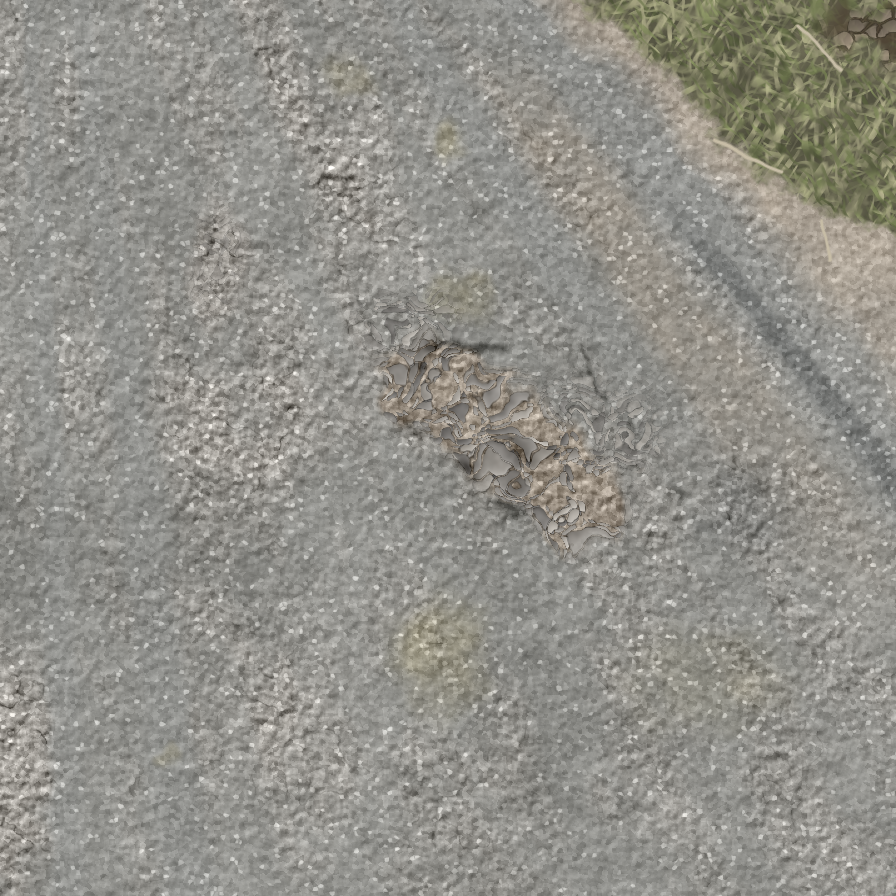
This texture is drawn by a three.js fragment shader. Its source:

```glsl
// Weathered asphalt road with a rubble pothole, mossy stains and a grassy verge.
varying vec2 vUv;

float hash(vec2 p) {
  vec3 q = fract(p.xyx * .1031);
  q += dot(q, q.yzx + 33.33);
  return fract((q.x + q.y) * q.z);
}

float noise(vec2 p) {
  vec2 i = floor(p), f = fract(p);
  f = f * f * (3. - 2. * f);
  return mix(mix(hash(i), hash(i + vec2(1, 0)), f.x),
             mix(hash(i + vec2(0, 1)), hash(i + vec2(1, 1)), f.x), f.y);
}

float fbm(vec2 p) {
  float sum = 0., amp = .53;
  for (int i = 0; i < 4; i++) {
    sum += amp * noise(p);
    p = mat2(1.6, 1.2, -1.2, 1.6) * p + 7.3;
    amp *= .5;
  }
  return sum;
}

float ramp(float a, float b, float x) { return clamp((x - a) / (b - a), 0., 1.); }

// Cell stones: x = gap to the nearest border, y = random id, z = facet shade
vec3 stones(vec2 p) {
  vec2 near = vec2(0), id = near;
  float d1 = 9., d2 = 9.;
  for (int y = -1; y <= 1; y++)
    for (int x = -1; x <= 1; x++) {
      vec2 c = floor(p) + vec2(x, y);
      vec2 r = c + .1 + .8 * vec2(hash(c), hash(c + 57.)) - p;
      float d = length(r);
      if (d < d1) { d2 = d1; d1 = d; near = r; id = c; }
      else d2 = min(d2, d);
    }
  return vec3(d2 - d1, hash(id + 19.), dot(near, vec2(.5, -.8)));
}

// Soft ellipse: center in xy, radii in zw
float blob(vec2 p, vec4 e) { return 1. - smoothstep(.4, 1.35, length((p - e.xy) / e.zw)); }

// Distance to the line from xy to zw
float segment(vec2 p, vec4 s) {
  vec2 d = s.zw - s.xy;
  return length(p - s.xy - d * clamp(dot(p - s.xy, d) / dot(d, d), 0., 1.));
}

float band(float x, float center, float halfWidth) {
  return 1. - smoothstep(.5, 1.5, abs(x - center) / halfWidth);
}

// Lays loose chips with contact shadows over a ground colour
vec3 scatter(vec3 ground, vec2 p, float share) {
  vec3 s = stones(p);
  float present = step(1. - share, s.y);
  vec3 rock = mix(vec3(.43, .42, .41), vec3(.7, .68, .65), fract(s.y * 37.)) - s.z * .22;
  ground *= 1. - .32 * present * ramp(0., .1, s.x);
  return mix(ground, rock, present * ramp(.1, .26, s.x));
}

vec3 grass(vec2 p) {
  vec3 col = mix(vec3(.27, .27, .21), vec3(.45, .44, .35), fbm(p * 45.));
  for (int i = 0; i < 7; i++) {
    float k = float(i), a = .5 + k * 1.9;
    vec2 q = mat2(cos(a), sin(a), -sin(a), cos(a)) * (p + .008 * noise(p * 50. + k));
    float blade = ramp(.6, .83, noise(q * vec2(270, 60) + k * 31.));
    vec3 tint = mix(vec3(.4, .45, .27), vec3(.68, .66, .54), hash(vec2(k, 4)));
    col = mix(col, tint * (.6 + .65 * noise(p * 70. + k)), blade * .75);
  }
  float litter = blob(p, vec4(.975, .965, .06, .045)) * ramp(.35, .55, fbm(p * 32.));
  vec3 leaves = scatter(vec3(.3, .27, .23), p * vec2(45, 65) + fbm(p * 50.), .6);
  return mix(col, leaves * vec3(1, .92, .85), litter * .8);
}

void main() {
  vec2 p = vUv, warp = vec2(fbm(p * 22.), fbm(p * 22. + 40.)) - .5;
  vec2 w = p + .05 * warp, soft = p + .015 * warp;
  float t = 1. - p.y, patchy = fbm(p * 30.);
  float lane = soft.x / (2.4 - 1.4 * soft.y); // lines of travel fan out downward

  // Worn lanes and broken areas
  float pit = blob(w, vec4(.245, .71, .035, .065));
  float rough = ramp(.4, .68, fbm(vec2(lane * 42., t * 9.) + 11.)) * .5 + pit;
  rough += .5 * band(lane, .288, .025) * ramp(.6, .25, t);
  rough += .5 * blob(w, vec4(.27, .53, .09, .09)) + .9 * blob(w, vec4(.02, .15, .05, .13));
  rough += .3 * blob(w, vec4(.31, .22, .11, .13));
  float sealed = max(band(lane, .438, .018) * ramp(.46, .3, t), band(lane, .578, .025));
  sealed = max(sealed, .8 * max(band(lane, .088, .012), band(lane, .033, .008)));
  rough = clamp(rough * (1. - .8 * sealed) * (.5 + patchy), 0., 1.);

  // Asphalt tone
  vec3 col = mix(vec3(.56, .56, .543), vec3(.61, .595, .57), rough);
  col += (fbm(p * 5. + 3.) - .5) * .1 + (patchy - .5) * .09;
  col = mix(col, vec3(.575, .58, .57), sealed * .55);
  float brown = band(lane, .505, .032) * ramp(.05, .16, t) * ramp(.75, .4, t);
  col = mix(col, vec3(.62, .585, .535), brown * (.3 + .6 * patchy));
  float tar = band(lane, .57, .01) * ramp(.2, .3, t) * ramp(.7, .55, t);
  tar = max(tar, .65 * blob(w, vec4(.83, .43, .06, .05)));
  col = mix(col, vec3(.43, .437, .432), tar * .7);

  // Moss stains
  float moss = blob(w, vec4(.508, .668, .033, .03)) + .7 * blob(w, vec4(.39, .915, .035, .022));
  moss += .7 * blob(w, vec4(.505, .846, .02, .018)) + .8 * blob(w, vec4(.49, .27, .052, .065));
  moss += .6 * blob(w, vec4(.195, .155, .014, .015)) + .4 * blob(w, vec4(.79, .24, .09, .06));
  col = mix(col, vec3(.62, .59, .47), min(moss, 1.) * (.2 + .7 * patchy));

  // Relief, cracks and aggregate
  float relief = fbm(p * 105.) - fbm(p * 105. + vec2(-.25, .4));
  col += relief * (.22 + .4 * rough);
  float crack = ramp(.035, 0., abs(fbm(p * 30. + 5.) - .5));
  col -= .18 * crack * (.12 + rough) * ramp(.4, .6, noise(p * 33.));
  float ledge = min(segment(w, vec4(.65, .6, .755, .44)), segment(w, vec4(.41, .76, .42, .63)));
  col -= .14 * ramp(.005, .001, ledge) * ramp(.3, .6, noise(p * 50.));
  vec3 grit = stones(p * vec2(180, 205));
  float grain = grit.y - .5;
  col += grain * (.11 + .09 * rough) + .14 * ramp(.93, .97, grit.y) * ramp(.1, .35, grit.x);

  // Pothole with loose rubble and a gravel apron
  vec2 torn = w + .03 * (vec2(noise(p * 42.), noise(p * 42. + 17.)) - .5);
  float hole = segment(torn, vec4(.46, .575, .54, .56)) - .042;
  hole = min(hole, segment(torn, vec4(.535, .53, .64, .445)) - .056);
  float inside = ramp(.01, -.012, hole);
  vec3 bed = mix(vec3(.53, .49, .445), vec3(.67, .625, .565), patchy) + relief * .55 + grain * .16;
  float apron = max(blob(w, vec4(.455, .635, .06, .055)), blob(w, vec4(.65, .5, .09, .09)));
  apron = max(inside, .75 * max(apron, .7 * pit));
  bed = mix(col, bed, inside);
  vec3 rubble = scatter(scatter(bed, torn * vec2(115, 140), .45), torn * vec2(58, 78) + 4., .32);
  col = mix(col, rubble, apron);

  // Shaded rims
  float rim = min(segment(w, vec4(.455, .535, .475, .495)), segment(w, vec4(.52, .475, .57, .425)));
  rim = min(rim, segment(w, vec4(.57, .495, .62, .475)));
  rim = min(rim, segment(w, vec4(.48, .605, .55, .61)));
  col -= .22 * ramp(.013, .002, rim) * ramp(.25, .6, noise(p * 60. + 8.));

  // Sandy shoulder and grass
  float sand = ramp(-.02, .03, w.x - (.605 + 1.05 * t - .35 * t * t));
  vec3 soil = mix(vec3(.6, .565, .52), vec3(.76, .71, .645), fbm(p * 20.)) + relief * .3 + grain * .1;
  col = mix(col, soil, sand * (.9 - .5 * ramp(.25, .48, t)));
  float turf = w.x - (.66 + .95 * t + 25. * pow(max(t - .2, 0.), 2.)) + .07 * (fbm(p * 65.) - .5);
  col = mix(col, grass(p), ramp(-.012, .018, turf));

  // Dry straws
  float straw = min(segment(soft, vec4(.8, .845, .87, .81)), segment(soft, vec4(.915, .75, .925, .71)));
  straw = min(straw, segment(soft, vec4(.89, .97, .94, .92)));
  col = mix(col, vec3(.78, .74, .65), ramp(.0028, .0008, straw));

  gl_FragColor = vec4(col, 1);
}
```
